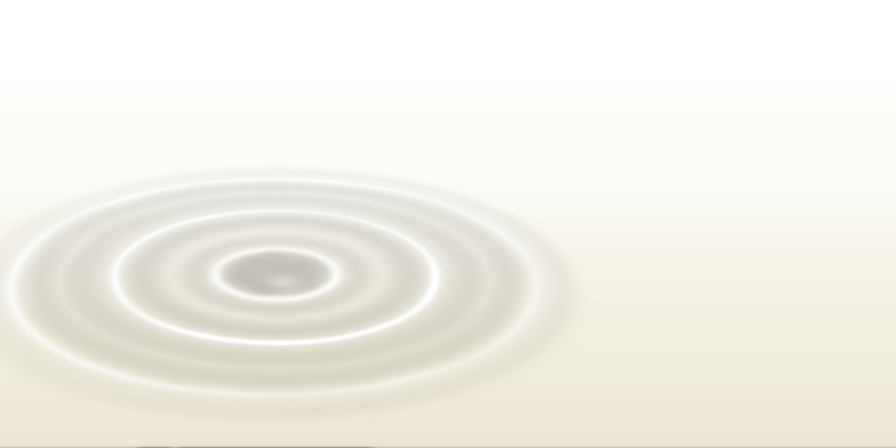
Give the GLSL for this background, as a Shadertoy shader.

```glsl
// Concentric ripples on a pale cream liquid below a white haze.
// A vertical gradient is shaded by a radial profile over tilted ellipses:
// soft troughs darken it, thin crests lift it towards white.

const vec2 CENTRE = vec2(0.617, 0.388);
const vec3 WHITE = vec3(1.0);
const vec3 IVORY = vec3(0.988, 0.986, 0.965);
const vec3 PEARL = vec3(0.962, 0.953, 0.912);
const vec3 CREAM = vec3(0.943, 0.929, 0.858);
const vec3 SAND = vec3(0.925, 0.896, 0.825);
const vec3 EDGE_GREY = vec3(0.58, 0.56, 0.51);

// Gaussian bump around a centre value
float band(float x, float centre, float width) {
    float d = (x - centre) / width;
    return exp(-d * d);
}

vec2 hashGradient(vec2 cell) {
    float h = fract(sin(dot(cell, vec2(127.1, 311.7))) * 43758.5);
    return vec2(cos(6.2832 * h), sin(6.2832 * h));
}

float gradientNoise(vec2 p) {
    vec2 i = floor(p), f = fract(p);
    vec2 u = f * f * f * (f * (f * 6.0 - 15.0) + 10.0);
    vec2 e = vec2(0.0, 1.0);
    float low = mix(dot(hashGradient(i), f),
                    dot(hashGradient(i + e.yx), f - e.yx), u.x);
    float high = mix(dot(hashGradient(i + e.xy), f - e.xy),
                     dot(hashGradient(i + e.yy), f - e.yy), u.x);
    return mix(low, high, u.y);
}

vec3 backdrop(float y) {
    vec3 c = mix(SAND, CREAM, smoothstep(-0.05, 0.22, y));
    c = mix(c, PEARL, smoothstep(0.18, 0.44, y));
    c = mix(c, IVORY, smoothstep(0.38, 0.62, y));
    return mix(c, WHITE, smoothstep(0.68, 0.86, y));
}

// Offset on the liquid plane; wide rings sink and flatten slightly
vec2 ripplePlane(vec2 p) {
    vec2 q = p - CENTRE;
    float r = min(length(q / vec2(1.0, 0.41)), 0.8);
    q += vec2(0.035, 0.15) * r * r * r;
    return q / vec2(1.0, 0.42 - 0.08 * r * r);
}

// Fraction of light lost in the troughs
float troughShade(float r, float side) {
    float shade = 0.055 * (1.0 - smoothstep(0.52, 0.72, r));
    shade += 0.045 * band(r, 0.525, 0.035);
    shade += 0.050 * band(r, 0.435, 0.045);
    shade += 0.065 * band(r, 0.300, 0.040);
    shade += 0.050 * band(r, 0.185, 0.030);
    shade += 0.130 * (1.0 - smoothstep(0.07, 0.145, r));
    shade += (0.022 + 0.018 * side) * band(r, 0.655, 0.032);
    return shade;
}

// Strength of the bright crests; direction varies their sheen
float crestLight(float r, vec2 dir, float sheen) {
    float lowerRight = max(dot(dir, vec2(0.6, -0.8)), 0.0);
    float left = max(-dir.x, 0.0);
    float inner = (0.65 + 0.2 * abs(dir.x)) * band(r, 0.134, 0.014);
    float middle = (0.50 + 0.3 * lowerRight + 0.2 * left) * band(r, 0.359, 0.011);
    float outer = (0.30 + 0.2 * left + 0.15 * max(dir.y, 0.0)) * band(r, 0.586, 0.014);
    float halo = 0.22 * band(r, 0.359, 0.030) + 0.18 * band(r, 0.590, 0.030);
    float faint = 0.12 * band(r, 0.235, 0.018) + 0.10 * band(r, 0.478, 0.014);
    return (inner + middle + outer + halo + faint) * (1.0 + 0.5 * sheen);
}

// Reflections within the central bowl
vec3 bowl(vec3 colour, vec2 q, float r) {
    float inside = 1.0 - smoothstep(0.10, 0.14, r);
    float mottling = gradientNoise(q * vec2(16.0, 11.0) + 3.0);
    colour *= 1.0 - inside * (0.035 + 0.05 * mottling);
    float glint = band(length(q - vec2(0.018, -0.038)), 0.0, 0.035);
    float rim = band(length((q - vec2(0.005, -0.128)) / vec2(2.2, 1.0)), 0.0, 0.018);
    return mix(colour, WHITE, 0.35 * glint + 0.45 * rim);
}

// Thin grey line on the lower border, darker over one stretch
vec3 lowerEdge(vec3 colour, vec2 p) {
    float line = 1.0 - smoothstep(0.001, 0.005, p.y);
    float stretch = smoothstep(0.29, 0.33, p.x) * (1.0 - smoothstep(0.81, 0.85, p.x));
    stretch *= 1.0 - 0.7 * band(p.x, 0.39, 0.012);
    return mix(colour, EDGE_GREY, line * mix(0.4, 0.9, stretch));
}

void mainImage(out vec4 fragColor, in vec2 fragCoord) {
    vec2 p = fragCoord / iResolution.y;
    vec2 q = ripplePlane(p);
    float wobble = gradientNoise(q * 4.0 + 7.0);
    float r = length(q) + 0.006 * wobble;
    vec2 dir = q / max(length(q), 0.001);

    // Liquid surface and its ripples
    vec3 colour = backdrop(p.y);
    colour *= 1.0 - troughShade(r, max(dir.x, 0.0)) * vec3(0.97, 0.98, 1.0);
    colour = mix(colour, WHITE, clamp(crestLight(r, dir, wobble), 0.0, 0.95));
    colour = bowl(colour, q, r);

    fragColor = vec4(lowerEdge(colour, p), 1.0);
}
```
